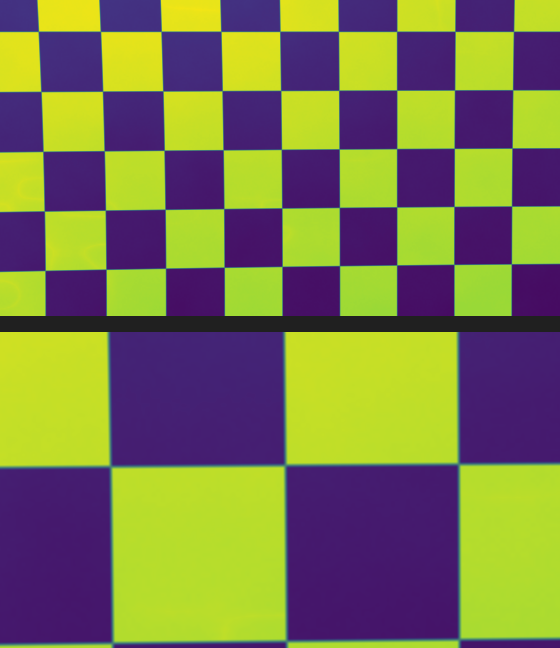
Top: the whole. Bottom: its middle third, enlarged.
Give the GLSL for this pattern, as a Shadertoy shader.

```glsl
// Board geometry, in canvas heights
const vec2 KNOT = vec2(1.2569, 0.8993);    // reference corner of the grid
const float COLUMN_WIDTH = 0.1808;
const float COLUMN_FLARE = 0.0044;         // columns widen towards the top
const vec3 ROW_HEIGHT = vec3(0.1914, -0.00534, 0.00102); // quadratic in x
const float COLUMN_BEND = 0.00065;
const float ROW_BEND = 0.002;
const float EDGE_HALF_WIDTH = 0.0032;

// Colours
const vec3 INK_DEEP = vec3(0.275, 0.045, 0.385);
const vec3 INK_LIT = vec3(0.262, 0.215, 0.525);
const vec3 PAPER_LIME = vec3(0.600, 0.850, 0.215);
const vec3 PAPER_LEMON = vec3(0.960, 0.900, 0.080);
const vec3 EDGE_TEAL = vec3(0.080, 0.500, 0.600);

// Wear
const vec2 GLOW_CENTRE = vec2(0.62, 1.0);
const float MOTTLE = 0.16;
const float CREASE = 0.16;
const float GRAIN = 0.035;
const float CELL_VARIATION = 0.04;

float hash(vec2 p) {
    vec3 q = fract(vec3(p.xyx) * 0.1031);
    q += dot(q, q.yzx + 33.33);
    return fract((q.x + q.y) * q.z);
}

float noise(vec2 p) {
    vec2 cell = floor(p);
    vec2 f = fract(p);
    f = f * f * (3.0 - 2.0 * f);
    return mix(mix(hash(cell), hash(cell + vec2(1, 0)), f.x),
               mix(hash(cell + vec2(0, 1)), hash(cell + vec2(1, 1)), f.x), f.y);
}

float fbm(vec2 p) {
    float sum = 0.0;
    float amplitude = 0.5;
    for (int i = 0; i < 4; i++) {
        sum += amplitude * noise(p);
        p = mat2(1.6, 1.2, -1.2, 1.6) * p + 7.3;
        amplitude *= 0.5;
    }
    return sum;
}

// Canvas position to cell coordinates of the gently warped board
vec2 boardCoord(vec2 p) {
    float width = COLUMN_WIDTH + COLUMN_FLARE * p.y * p.y;
    float height = dot(ROW_HEIGHT, vec3(1.0, p.x, p.x * p.x));
    vec2 q = vec2(p.x - KNOT.x, KNOT.y - p.y) / vec2(width, height);
    return q + vec2(-COLUMN_BEND * q.x * q.x * q.x, ROW_BEND * q.y * q.y);
}

// 0 on ink, 1 on paper, soft across the edges
float checker(vec2 q, float softness) {
    vec2 side = abs(mod(q - 0.5, 2.0) - 1.0) - 0.5;
    vec2 wave = 2.0 * smoothstep(-softness, softness, side) - 1.0;
    return 0.5 - 0.5 * wave.x * wave.y;
}

// Broad light from the top, with a glow and a brighter left margin
float lighting(vec2 p) {
    vec2 d = p - GLOW_CENTRE;
    float glow = exp(-3.0 * d.x * d.x - 5.0 * d.y * d.y);
    float margin = 1.0 - smoothstep(0.0, 0.5, p.x);
    return 0.12 + 0.45 * p.y - 0.06 * p.x + 0.35 * glow + 0.18 * margin;
}

// Faint ridges gathered in a few patches
float creases(vec2 p) {
    float ridge = 1.0 - abs(2.0 * noise(p * vec2(9.0, 15.0) + 4.0) - 1.0);
    return pow(ridge, 6.0) * smoothstep(0.55, 0.85, noise(p * 3.5 + 11.0));
}

void mainImage(out vec4 fragColor, in vec2 fragCoord) {
    vec2 p = fragCoord / iResolution.y;
    vec2 q = boardCoord(p);

    // Surface tone
    float light = lighting(p);
    light += MOTTLE * (fbm(p * 9.0) - 0.47);
    light += GRAIN * (noise(p * 190.0) - 0.5);
    light += CELL_VARIATION * (hash(floor(q) + 40.0) - 0.5);
    float paperLight = clamp(light + CREASE * creases(p), 0.0, 1.0);
    float inkLight = clamp(light, 0.0, 1.0);

    vec3 ink = mix(INK_DEEP, INK_LIT, inkLight);
    vec3 paper = mix(PAPER_LIME, PAPER_LEMON, paperLight);

    // Edges pass through teal along a quadratic colour curve
    float softness = max(EDGE_HALF_WIDTH, 0.75 / iResolution.y) / COLUMN_WIDTH;
    float k = checker(q, softness);
    vec3 color = mix(mix(ink, EDGE_TEAL, k), mix(EDGE_TEAL, paper, k), k);
    fragColor = vec4(color, 1.0);
}
```
